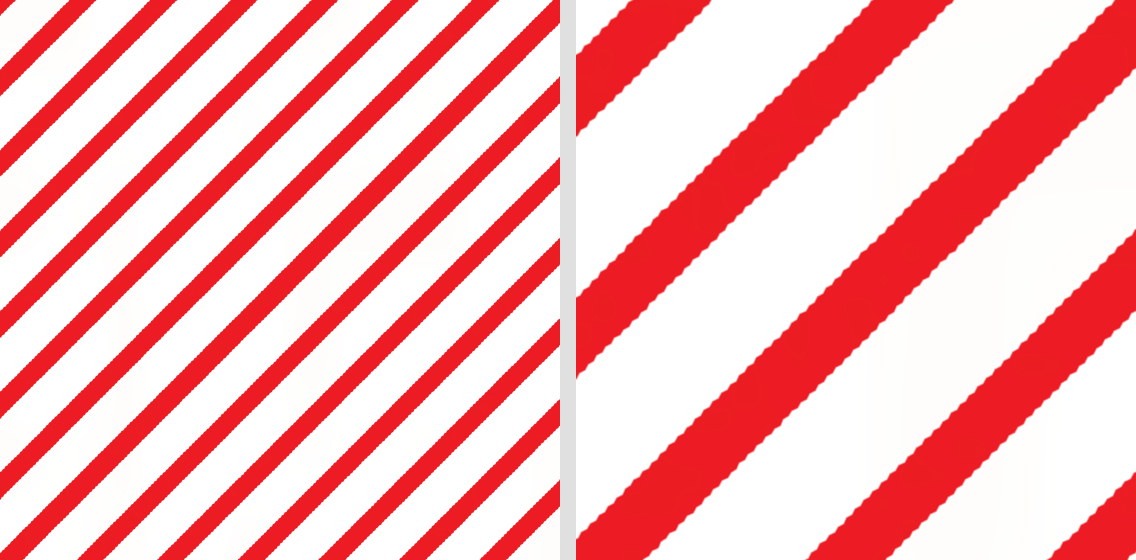
Left, the full canvas; right, a detail of the centre.
Reproduce this pattern procedurally as a WebGL 2 fragment shader.

```glsl
#version 300 es
precision highp float;
// Red diagonal stripes on white, with finely stepped edges and faint warm mottling.

uniform vec2 u_resolution;
out vec4 fragColor;

const vec3 PAPER = vec3(1.0);
const vec3 PAPER_WARM = vec3(0.995, 0.988, 0.975);
const vec3 RED = vec3(0.93, 0.11, 0.14);
const vec3 RED_SHADE = vec3(0.91, 0.12, 0.13);

const float PERIOD = 0.1439;        // stripe spacing, measured along an edge
const float STRIPE_WIDTH = 0.0479;  // red width, measured along an edge
const float SEAM_AT = 1.0117;       // centre of the widened middle stripe
const float SEAM_EXTRA = 0.005;     // extra width of the middle stripe
const float TOOTH_PERIOD = 0.0104;  // edge step length along the stripe
const float TOOTH_DEPTH = 0.0016;   // edge step height
const float ROUGHNESS = 0.0012;     // irregular wobble of the edges
const float EDGE_SOFTNESS = 0.0012;

float hash(vec2 cell) {
  vec3 p = fract(vec3(cell.xyx) * 0.1031);
  p += dot(p, p.yzx + 33.33);
  return fract((p.x + p.y) * p.z);
}

float valueNoise(vec2 p) {
  vec2 cell = floor(p);
  vec2 f = fract(p);
  f = f * f * (3.0 - 2.0 * f);
  float low = mix(hash(cell), hash(cell + vec2(1.0, 0.0)), f.x);
  float high = mix(hash(cell + vec2(0.0, 1.0)), hash(cell + 1.0), f.x);
  return mix(low, high, f.y);
}

// Signed distance to the nearest stripe edge, negative inside the red.
float stripeDistance(float across) {
  float unseamed = across - clamp(across - SEAM_AT, 0.0, SEAM_EXTRA);
  float offset = mod(unseamed - SEAM_AT + 0.5 * PERIOD, PERIOD) - 0.5 * PERIOD;
  return abs(offset) - 0.5 * STRIPE_WIDTH;
}

void main() {
  vec2 uv = gl_FragCoord.xy / u_resolution;
  float across = uv.x + 1.0 - uv.y;
  float along = uv.x + uv.y;

  // Small triangular steps and a little irregular wobble
  float tooth = abs(fract(along / TOOTH_PERIOD) - 0.5) * 2.0 - 0.5;
  float wobble = valueNoise(vec2(along * 90.0, across * 25.0)) - 0.5;
  float edge = stripeDistance(across + tooth * TOOTH_DEPTH + wobble * ROUGHNESS);

  // Smoothed stripe coverage
  float pixel = 1.0 / min(u_resolution.x, u_resolution.y);
  float soft = max(EDGE_SOFTNESS, pixel);
  float coverage = 1.0 - smoothstep(-soft, soft, edge);

  // Faint tonal variation in both colours
  float warmth = smoothstep(0.6, 0.9, valueNoise(uv * vec2(9.0, 5.0) + 3.0));
  float shade = smoothstep(0.55, 0.85, valueNoise(uv * 60.0 + 17.0));
  vec3 paper = mix(PAPER, PAPER_WARM, warmth * 0.6);
  vec3 red = mix(RED, RED_SHADE, shade * 0.5);

  fragColor = vec4(mix(paper, red, coverage), 1.0);
}
```
